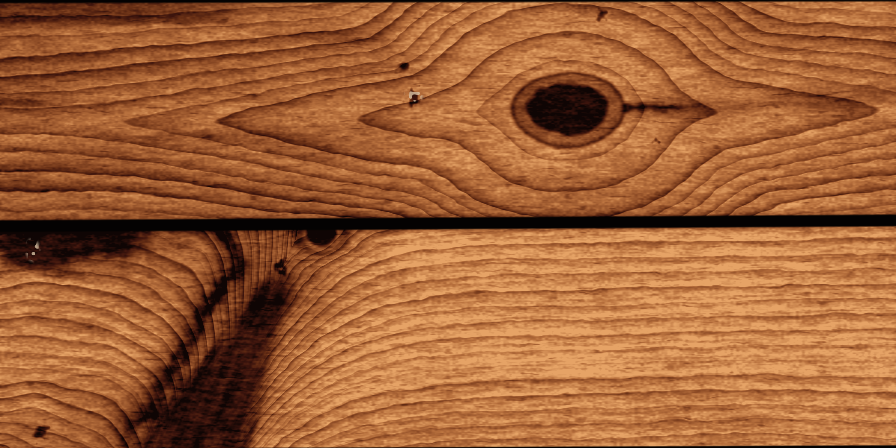
Give the GLSL for this texture, as a Shadertoy shader.

```glsl
const vec3 GAP_COLOR = vec3(0.015, 0.008, 0.006);
const vec3 RESIN_COLOR = vec3(0.85, 0.76, 0.64);
const vec3 WOOD[6] = vec3[6](
    vec3(0.06, 0.02, 0.015), vec3(0.24, 0.08, 0.05), vec3(0.40, 0.18, 0.08),
    vec3(0.56, 0.30, 0.15), vec3(0.72, 0.44, 0.24), vec3(0.90, 0.64, 0.40));
const vec2 KNOT = vec2(1.268, 0.753);
const vec2 HOLE = vec2(0.718, 0.475);
const float OUTER_SPACING = 0.036;
const float INNER_SPACING = 0.087;
const float LOWER_SPACING = 0.034;
const float GAP_HALF = 0.0125;
const float FIBRE = 1.7;
const float SPECKLE = 0.8;
// Blemishes: centre and radius
const vec3 SPOTS[6] = vec3[6](
    vec3(0.925, 0.785, 0.020), vec3(0.903, 0.852, 0.018), vec3(1.341, 0.969, 0.015),
    vec3(1.464, 0.685, 0.009), vec3(0.090, 0.036, 0.022), vec3(0.630, 0.405, 0.020));

float hash(vec2 p) {
    vec3 h = fract(vec3(p.xyx) * 0.1031);
    h += dot(h, h.yzx + 33.33);
    return fract((h.x + h.y) * h.z);
}
float noise(vec2 p) {
    vec2 i = floor(p), f = fract(p);
    f = f * f * (3.0 - 2.0 * f);
    return mix(mix(hash(i), hash(i + vec2(1, 0)), f.x),
               mix(hash(i + vec2(0, 1)), hash(i + vec2(1, 1)), f.x), f.y);
}
float fbm(vec2 p) {
    float sum = 0.0, amp = 0.5;
    for (int i = 0; i < 4; i++, amp *= 0.5, p = p * 2.03 + 17.1) sum += amp * noise(p);
    return sum;
}
float bump(float x, float width) { return exp(-x * x / (width * width)); }

float smoothMin(float a, float b, float k) {
    float h = max(k - abs(a - b), 0.0) / k;
    return min(a, b) - h * h * k * 0.25;
}
// Growth ring: a gradual darkening that ends in a crisp edge
float ringLine(float u, float spacing, float width) {
    float s = (1.0 - fract(u)) * spacing;
    float id = hash(vec2(floor(u) + 60.0, 7.0));
    return mix(0.6, 1.1, id) * exp(-s / (width * (0.7 + 0.6 * id))) * smoothstep(0.0, 0.004, s);
}
vec3 woodColor(float shade) {
    vec3 c = WOOD[0];
    for (int i = 1; i < 6; i++) c = mix(c, WOOD[i], clamp(shade - float(i - 1), 0.0, 1.0));
    return c;
}

float upperBoard(vec2 p, vec2 w) {
    // Pointed grain that swells around the knot
    float axis = 0.727 + 0.026 * smoothstep(0.8, 1.2, w.x);
    float d = length(vec2(w.y - axis, 0.012));
    float swell = smoothMin(0.29 * (w.x - 0.45), 0.25 * (2.0 - w.x), 0.1);
    swell = -smoothMin(-swell, 0.04, 0.09) + 0.07 * bump(w.x - KNOT.x, 0.16);
    float field = d - swell * exp(-d * d / 0.045);
    float r = length((w - KNOT) * vec2(1.0, 1.4));
    field = smoothMin(field, r - 0.165 - 2.0 * INNER_SPACING, 0.06);
    float spacing = field > 0.0 ? OUTER_SPACING : INNER_SPACING;
    float left = 1.0 - smoothstep(0.0, 1.2, p.x);
    float shade = 4.15 - 0.35 * left + 0.2 * smoothstep(1.3, 2.0, p.x);
    shade -= (2.7 + 0.6 * left) * ringLine(field / spacing, spacing, 0.011);
    shade -= 1.8 * left * smoothstep(0.55, 0.8, noise(w * vec2(2.5, 26.0) + 3.0));
    // Crack and stain running out of the knot
    float along = p.x - 1.38;
    float crack = abs(w.y - 0.752 - 0.06 * max(along, 0.0));
    float crackMask = smoothstep(0.0, 0.02, along) * (1.0 - smoothstep(0.05, 0.24, along));
    shade -= 3.4 * crackMask * bump(crack + 0.012 * (noise(p * 60.0) - 0.5), 0.011);
    shade -= 0.9 * smoothstep(0.0, 0.1, along) * bump(crack, 0.025);
    // Knot collar and core
    shade = mix(shade, 2.3 + 1.2 * fbm(p * 30.0), 1.0 - smoothstep(0.116, 0.13, r));
    shade -= 2.0 * bump(r - 0.124, 0.006);
    float core = length((w - KNOT) * vec2(1.0, 1.45)) + 0.012 * (noise(p * 45.0) - 0.5);
    return mix(shade, 0.7 * fbm(p * 40.0) - 0.2, 1.0 - smoothstep(0.082, 0.098, core));
}

float lowerBoard(vec2 p, vec2 w) {
    // Grain plunges into a slanted dark scar
    float e = w.x - 0.43 - 0.5 * w.y;
    float drop = e > 0.0
        ? 0.5 * (1.2 - 1.9 * w.y) * exp(-e / 0.12) + 0.03 * exp(-e / 0.7)
        : 0.42 * exp(e / 0.12) + 0.025 * (noise(w * vec2(13.0, 9.0)) - 0.5);
    vec2 toHole = (w - HOLE) * vec2(1.0, 1.25);
    float hole = length(toHole);
    float level = w.y + drop + 0.06 * bump(hole, 0.07);
    float right = smoothstep(-0.1, 0.35, e);
    float shade = mix(4.5, 5.0, right) - 0.4 * smoothstep(0.25, 0.0, p.y);
    shade -= mix(2.7, 2.1, right) * ringLine(level / LOWER_SPACING, LOWER_SPACING, 0.009);
    shade -= 0.9 * ringLine(level / LOWER_SPACING * 1.7 + 0.3, LOWER_SPACING / 1.7, 0.006);
    shade -= 1.1 * bump(e, 0.13);
    // Scar, widening toward the bottom
    float halfWidth = mix(0.115, 0.03, clamp(p.y / 0.38, 0.0, 1.0));
    float fibre = fbm(vec2(e * 45.0, p.y * 9.0));
    float scar = 1.0 - smoothstep(-0.03, 0.03, abs(e) - halfWidth + 0.04 * (fibre - 0.5));
    shade = mix(shade, 2.2 * fibre - 0.6, scar * (1.0 - smoothstep(0.34, 0.42, p.y)));
    // Ragged bark edge on its left
    float bark = p.x - 0.28 - 0.62 * p.y + 8.0 * pow(max(p.y - 0.38, 0.0), 2.0);
    bark += 0.08 * (fbm(p * 20.0) - 0.47);
    shade -= 3.2 * noise(p * 17.0) * bump(bark, 0.018) + 1.1 * bump(bark + 0.01, 0.05);
    // Charred corner and small knot hole
    float burn = length((p - vec2(0.12, 0.462)) / vec2(0.25, 0.07)) + 0.9 * (fbm(p * 14.0) - 0.5);
    shade = mix(shade, 1.8 * fbm(p * 25.0) - 0.4, 1.0 - smoothstep(0.6, 1.2, burn));
    shade -= 1.5 * bump(hole - 0.055, 0.012);
    return mix(shade, 0.0, 1.0 - smoothstep(0.027, 0.039, hole));
}

void mainImage(out vec4 fragColor, in vec2 fragCoord) {
    vec2 p = fragCoord / iResolution.y, w = p;
    w.y += 0.018 * (noise(p * vec2(3.0, 7.0)) - 0.5) + 0.006 * (noise(p * vec2(14.0, 45.0)) - 0.5);
    w.y += 0.004 * (noise(p * vec2(50.0, 90.0)) - 0.5);
    float gap = p.y - 0.495 - 0.0065 * p.x;
    float shade = gap > 0.0 ? upperBoard(p, w) : lowerBoard(p, w);
    // Fibres, broad tone and short pores
    shade += FIBRE * (fbm(w * vec2(26.0, 170.0)) - 0.47) + 1.1 * (fbm(p * vec2(3.0, 9.0)) - 0.47);
    shade += SPECKLE * (noise(p * vec2(150.0, 250.0)) - 0.5);
    shade -= 0.9 * smoothstep(0.8, 1.0, noise(w * vec2(30.0, 190.0) + 40.0));
    // Blemishes and resin flecks
    for (int i = 0; i < 6; i++) {
        float d = length(p - SPOTS[i].xy) / SPOTS[i].z;
        shade -= 3.0 * (1.0 - smoothstep(0.2, 1.2, d + 1.4 * (noise(p * 110.0) - 0.4)));
    }
    float flecks = min(length(p - vec2(0.925, 0.79)), length((p - vec2(0.073, 0.443)) * vec2(1.3, 0.8)));
    float resin = smoothstep(0.55, 0.75, noise(p * 120.0 + 5.0)) * (1.0 - smoothstep(0.012, 0.026, flecks));
    // Board edges and the gap between them
    float edge = abs(gap) - GAP_HALF;
    shade -= 1.3 * exp(-max(edge, 0.0) / 0.009);
    float solid = smoothstep(-0.002, 0.003, edge);
    solid *= 1.0 - smoothstep(0.992, 0.998, p.y + 0.002 * (1.0 - p.x));
    solid *= smoothstep(0.0, 0.004, p.y - 0.004 * (p.x - 1.0));
    vec3 color = mix(woodColor(shade), RESIN_COLOR, 0.8 * resin);
    fragColor = vec4(mix(GAP_COLOR, color, solid), 1.0);
}
```
